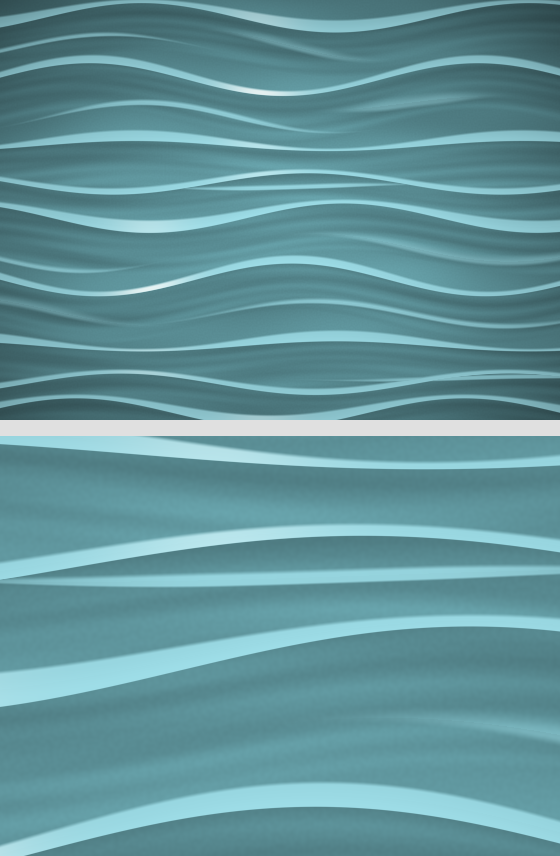
Top: the whole. Bottom: its middle third, enlarged.
This texture is drawn by a Shadertoy shader. Its source:

```glsl
// Wavy relief wall: stacked panels of lit ridges flowing sideways over teal,
// with tapering strands between them. Every ridge and strand is a cosine with
// a varying thickness; the surface is shaded by its place between two ridges.

// Lengths are percent of the canvas height, with y measured downwards.
const vec2 CANVAS = vec2(133.333, 100.0);
const float TAU = 6.2831853;
const float PERIOD = 92.4;

const vec3 BODY_COLOR  = vec3(0.375, 0.59, 0.62);
const vec3 RIDGE_COLOR = vec3(0.62, 0.87, 0.91);
const vec3 GLINT_COLOR = vec3(0.96, 1.0, 1.0);
const float VIGNETTE = 0.92;
const float STREAK_DEPTH = 0.16;
const float GRAIN = 0.025;
const float GLINT_LENGTH = 9.0;

// Panels: x shift, top, glint x
const int PANELS = 3;
const vec3 PANEL[PANELS] = vec3[PANELS](
    vec3(0.0, 0.0, 62.0), vec3(-44.3, 47.7, 35.5), vec3(-15.6, 94.1, 62.0));

// Ridges of one panel. Wave: y, amplitude, peak x. Width: mean, swing, widest x
const int RIDGES = 4;
const vec3 RIDGE_WAVE[RIDGES] = vec3[RIDGES](
    vec3(3.3, 3.0, 33.7), vec3(18.2, 4.1, 21.7),
    vec3(34.0, 1.7, 32.0), vec3(43.2, 2.4, 73.0));
const vec3 RIDGE_WIDTH[RIDGES] = vec3[RIDGES](
    vec3(1.9, 1.0, 79.9), vec3(1.5, 0.45, 27.0),
    vec3(1.55, 1.0, 32.0), vec3(1.2, 0.3, 30.0));

// Strands. Wave: y, amplitude, peak x, width. Span: start x, end x, softness
const int STRANDS = 10;
const vec4 STRAND_WAVE[STRANDS] = vec4[STRANDS](
    vec4(11.5, 3.3, 26.0, 0.9), vec4(10.8, 3.8, 45.8, 1.6),
    vec4(28.0, 3.6, 33.9, 1.2), vec4(24.8, 1.9, 118.0, 2.2),
    vec4(59.0, 3.3, 75.0, 1.7), vec4(61.1, 3.5, 67.0, 1.0),
    vec4(74.7, 3.0, 74.7, 1.1), vec4(44.4, 0.5, 97.0, 1.0),
    vec4(90.1, 0.5, 130.0, 1.0), vec4(74.2, 3.4, -9.7, 1.5));
const vec3 STRAND_SPAN[STRANDS] = vec3[STRANDS](
    vec3(-30.0, 53.0, 0.2), vec3(47.0, 94.0, 0.9),
    vec3(-2.0, 90.0, 0.2), vec3(75.0, 122.0, 0.9),
    vec3(63.0, 165.0, 0.8), vec3(-30.0, 40.0, 0.3),
    vec3(30.0, 165.0, 0.3), vec3(33.0, 106.0, 0.15),
    vec3(69.0, 165.0, 0.15), vec3(-30.0, 42.0, 0.9));

vec2 hashGradient(vec2 cell) {
    float angle = TAU * fract(sin(dot(cell, vec2(127.1, 311.7))) * 43758.5);
    return vec2(cos(angle), sin(angle));
}

float gradientNoise(vec2 p) {
    vec2 cell = floor(p), f = fract(p);
    vec2 u = f * f * f * (f * (f * 6.0 - 15.0) + 10.0);
    vec2 e = vec2(1.0, 0.0);
    float a = dot(hashGradient(cell), f);
    float b = dot(hashGradient(cell + e.xy), f - e.xy);
    float c = dot(hashGradient(cell + e.yx), f - e.yx);
    float d = dot(hashGradient(cell + e.xx), f - e.xx);
    return mix(mix(a, b, u.x), mix(c, d, u.x), u.y);
}

float wave(float x, float peak) {
    return cos(TAU * (x - peak) / PERIOD);
}

// Coverage of a strip centred on d = 0, with separate upper and lower blur
float strip(float d, float width, float upperBlur, float lowerBlur) {
    return smoothstep(-upperBlur, upperBlur, d + 0.5 * width)
         * (1.0 - smoothstep(-lowerBlur, lowerBlur, d - 0.5 * width));
}

void mainImage(out vec4 fragColor, in vec2 fragCoord) {
    vec2 uv = fragCoord / iResolution.xy;
    vec2 p = vec2(uv.x, 1.0 - uv.y) * CANVAS;
    float pixel = 100.0 / iResolution.y;
    float above = 12.0, below = 12.0;
    float light = 0.0, glint = 0.0, shade = 1.0;

    // Ridges, repeated in each panel
    for (int i = 0; i < PANELS * RIDGES; i++) {
        vec3 panel = PANEL[i / RIDGES];
        int k = i % RIDGES;
        vec3 ridge = RIDGE_WAVE[k], thick = RIDGE_WIDTH[k];
        float x = p.x - panel.x;
        float d = p.y - panel.y - ridge.x + ridge.y * wave(x, ridge.z);
        float width = thick.x + thick.y * wave(x, thick.z);
        float cover = strip(d, width, pixel + 0.12, 0.75 * pixel);
        float along = (p.x - panel.z) / GLINT_LENGTH;
        light = max(light, cover * (0.9 + 0.1 * smoothstep(-1.0, 1.0, d)));
        glint += cover * exp(-along * along) * (k == 1 ? 0.95 : 0.35);
        if (d > 0.0) above = min(above, d); else below = min(below, -d);
    }

    // Strands that taper out at both ends
    for (int i = 0; i < STRANDS; i++) {
        vec4 strand = STRAND_WAVE[i];
        vec3 span = STRAND_SPAN[i];
        float reach = 0.4 * (span.y - span.x);
        float taper = smoothstep(span.x, span.x + reach, p.x)
                    * (1.0 - smoothstep(span.y - reach, span.y, p.x));
        float d = p.y - strand.x + strand.y * wave(p.x, strand.z);
        float cover = strip(d, strand.w * taper, pixel + span.z, 0.75 * pixel + 0.4 * span.z);
        light = max(light, cover * sqrt(taper) * (0.95 - 0.5 * span.z));
        shade -= 0.1 * taper * step(0.0, d) * exp(-0.5 * d);
    }

    // Surface shading with streaks along the flow, then light and edge falloff
    shade *= mix(0.9, 1.06, smoothstep(0.0, 1.0, above / (above + below)));
    shade += STREAK_DEPTH * gradientNoise(vec2(0.025 * p.x, 0.45 * above + 0.1 * p.y));
    shade += GRAIN * gradientNoise(p * 2.3);
    vec3 color = mix(BODY_COLOR * shade, RIDGE_COLOR, light);
    color = mix(color, GLINT_COLOR, min(glint, 1.0));
    vec2 offset = uv - vec2(0.5, 0.47);
    color *= 1.0 - VIGNETTE * dot(offset, offset) * (1.0 - 0.45 * light);
    fragColor = vec4(color, 1.0);
}
```
